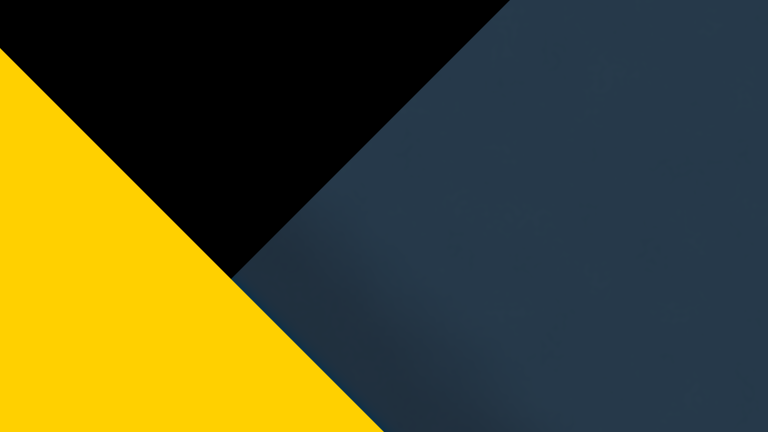
A WebGL 1 fragment shader for this background:

```glsl
precision highp float;
// Flat diagonal panels: a yellow corner, a black wedge and a softly shaded slate field.

uniform vec2 u_resolution;

const vec3 YELLOW = vec3(1.0, 0.815, 0.0);
const vec3 BLACK = vec3(0.0);
const vec3 SLATE = vec3(0.149, 0.224, 0.290);
const vec3 SLATE_SHADE = vec3(0.127, 0.188, 0.245);
const vec3 BLUE_FRINGE = vec3(0.0, 0.190, 0.310);

const vec2 RISING = vec2(0.70711, 0.70711);
const vec2 FALLING = vec2(0.70711, -0.70711);
const float YELLOW_OFFSET = 0.6285;
const float BLACK_OFFSET = 0.1277;

// Signed distance to a line with the given unit normal and offset
float lineDistance(vec2 p, vec2 normal, float offset) {
  return dot(p, normal) - offset;
}

// Antialiased step across a zero distance
float edgeMask(float d, float pixel) {
  return smoothstep(-0.7 * pixel, 0.7 * pixel, d);
}

vec2 hashGradient(vec2 cell) {
  float n = fract(sin(dot(cell, vec2(127.1, 311.7))) * 43758.5);
  float angle = 6.28319 * n;
  return vec2(cos(angle), sin(angle));
}

float gradientNoise(vec2 p) {
  vec2 cell = floor(p);
  vec2 f = fract(p);
  vec2 w = f * f * f * (f * (f * 6.0 - 15.0) + 10.0);
  vec2 e = vec2(1.0, 0.0);
  float a = dot(hashGradient(cell), f);
  float b = dot(hashGradient(cell + e.xy), f - e.xy);
  float c = dot(hashGradient(cell + e.yx), f - e.yx);
  float d = dot(hashGradient(cell + e.xx), f - e.xx);
  return mix(mix(a, b, w.x), mix(c, d, w.x), w.y);
}

// Slate surface, shaded beside the yellow panel and faintly mottled
vec3 slateSurface(vec2 p, float fromYellow) {
  float wobble = 0.03 * gradientNoise(p * 5.0);
  float lit = smoothstep(0.10, 0.36, fromYellow + wobble);
  vec3 color = mix(SLATE_SHADE, SLATE, lit);
  float fringe = exp(-max(fromYellow, 0.0) / 0.010);
  color = mix(color, BLUE_FRINGE, 0.8 * fringe);
  float mottle = gradientNoise(p * 9.0) + 0.6 * gradientNoise(p * 60.0);
  return color + 0.004 * mottle;
}

void main() {
  // Height is one unit
  vec2 p = gl_FragCoord.xy / u_resolution.y;
  float pixel = 1.0 / u_resolution.y;

  float fromYellow = lineDistance(p, RISING, YELLOW_OFFSET);
  float fromBlack = lineDistance(p, FALLING, BLACK_OFFSET);

  // Slate beside black, with yellow laid on top
  vec3 color = mix(BLACK, slateSurface(p, fromYellow), edgeMask(fromBlack, pixel));
  color = mix(YELLOW, color, edgeMask(fromYellow, pixel));

  gl_FragColor = vec4(color, 1.0);
}
```
